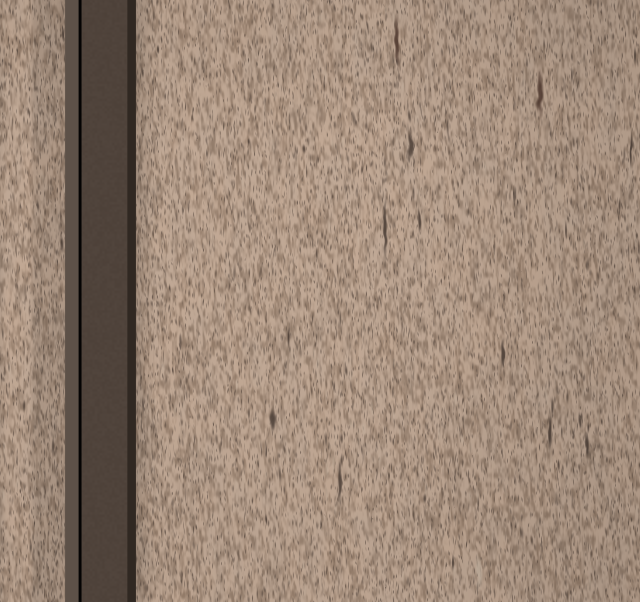
Write a Shadertoy shader that draws this texture.

```glsl
// Speckled stone wall with vertical grain, crossed at the left by a dark metal post.

const vec3 STONE_LIGHT = vec3(0.732, 0.640, 0.566);
const vec3 STONE_MID   = vec3(0.560, 0.474, 0.406);
const vec3 FLECK_DARK  = vec3(0.285, 0.235, 0.205);
const vec3 FLECK_RUST  = vec3(0.320, 0.195, 0.150);
const vec3 FLECK_PALE  = vec3(0.760, 0.690, 0.620);
const vec3 POST_FACE   = vec3(0.310, 0.262, 0.230);
const vec3 POST_LIP    = vec3(0.365, 0.318, 0.282);
const vec3 POST_SHADE  = vec3(0.190, 0.158, 0.132);
const vec3 POST_GAP    = vec3(0.015, 0.012, 0.010);

// Post edges from left to right, as fractions of the width
const float POST_LEFT = 0.1016;
const float GAP_LEFT = 0.1228;
const float GAP_RIGHT = 0.1274;
const float SHADE_LEFT = 0.1990;
const float POST_RIGHT = 0.2125;

const vec2 GRAIN_FREQ = vec2(250.0, 82.0);
const float GRAIN_TILT = 0.10;
const float FLECK_OPACITY = 0.52;
const int FLECK_LAYERS = 5;

// Large streaks: centre x, centre y, half width, half length
const vec4 STREAKS[11] = vec4[11](
    vec4(0.621, 0.931, 0.0045, 0.050), vec4(0.844, 0.845, 0.0060, 0.046),
    vec4(0.602, 0.620, 0.0034, 0.060), vec4(0.641, 0.758, 0.0050, 0.030),
    vec4(0.426, 0.302, 0.0050, 0.023), vec4(0.531, 0.199, 0.0035, 0.040),
    vec4(0.785, 0.413, 0.0040, 0.028), vec4(0.859, 0.282, 0.0035, 0.035),
    vec4(0.986, 0.751, 0.0025, 0.034), vec4(0.918, 0.261, 0.0035, 0.025),
    vec4(0.655, 0.634, 0.0030, 0.024));
const vec4 PALE_STREAK = vec4(0.749, 0.050, 0.0055, 0.032);

float hash(vec2 p) {
    vec3 q = fract(vec3(p.xyx) * 0.1031);
    q += dot(q, q.yzx + 33.33);
    return fract((q.x + q.y) * q.z);
}

float noise(vec2 p) {
    vec2 i = floor(p), f = fract(p);
    f = f * f * (3.0 - 2.0 * f);
    return mix(mix(hash(i), hash(i + vec2(1, 0)), f.x),
               mix(hash(i + vec2(0, 1)), hash(i + vec2(1, 1)), f.x), f.y);
}

float band(float x, float centre, float width) {
    float d = (x - centre) / width;
    return exp(-d * d);
}

// One random slim sliver per cell; columns are staggered to hide the rows
float flecks(vec2 p, vec2 grid, float chance, float seed) {
    vec2 g = p * grid + seed * vec2(3.7, 9.1);
    g.y += 7.0 * hash(vec2(floor(g.x), seed));
    vec2 cell = floor(g), key = cell + seed * 71.0;
    vec2 radius = mix(vec2(0.16, 0.24), vec2(0.30, 0.48),
                      vec2(hash(key + 11.0), hash(key + 23.0)));
    vec2 centre = mix(radius, 1.0 - radius, vec2(hash(key + 37.0), hash(key + 53.0)));
    vec2 d = (g - cell - centre) / radius;
    d.x += 0.8 * d.y * (hash(key + 67.0) - 0.35);
    float strength = mix(0.25, 1.0, hash(key + 83.0));
    return step(hash(key), chance) * strength * smoothstep(1.1, 0.1, length(d));
}

float streak(vec2 uv, vec4 s) {
    vec2 d = (uv - s.xy) / s.zw;
    d.x += 1.1 * (noise(vec2(uv.x * 90.0, uv.y * 75.0)) - 0.5);
    return smoothstep(1.1, 0.25, length(d));
}

vec3 stone(vec2 uv, vec2 p) {
    // Fine slanted grain over faint tonal drift
    vec2 slant = vec2(p.x + GRAIN_TILT * p.y, p.y);
    float grain = 0.6 * noise(slant * GRAIN_FREQ) + 0.4 * noise(p * GRAIN_FREQ * 1.6 + 17.0);
    float drift = noise(p * vec2(14.0, 5.0) + 4.0);
    vec3 col = mix(STONE_LIGHT, STONE_MID, smoothstep(0.28, 0.95, grain + 0.06 * (drift - 0.5)));
    col += vec3(0.014, 0.004, -0.004) * (noise(p * vec2(70.0, 25.0) + 9.0) - 0.5);

    // Flecks gather in soft vertical bands
    float crowd = 0.42 + 0.10 * drift + 0.14 * band(uv.x, 0.60, 0.07)
                + 0.15 * band(uv.x, 0.22, 0.05) + 0.22 * band(uv.x, 0.085, 0.025);
    for (int i = 0; i < FLECK_LAYERS; i++) {
        float k = float(i);
        vec2 grid = vec2(185.0, 72.0) / (1.0 + 0.16 * k);
        float mark = flecks(p, grid, crowd / (1.0 + 0.5 * k), k + 1.0);
        col = mix(col, FLECK_DARK, FLECK_OPACITY * mark);
    }
    col = mix(col, FLECK_DARK, 0.85 * flecks(p, vec2(85.0, 27.0), 0.04, 9.0));
    col = mix(col, FLECK_PALE, 0.4 * flecks(p, vec2(85.0, 26.0), 0.12, 13.0));

    // Landmark streaks
    for (int i = 0; i < STREAKS.length(); i++) {
        vec3 tint = i < 2 ? mix(FLECK_DARK, FLECK_RUST, 0.5) : FLECK_DARK;
        col = mix(col, tint, 0.85 * streak(uv, STREAKS[i]));
    }
    col = mix(col, FLECK_PALE, 0.8 * streak(uv, PALE_STREAK));

    // Uneven light, shaded recess at the left and contact shadow by the post
    float light = 1.03 - 0.08 * smoothstep(0.55, 1.0, uv.x) - 0.03 * smoothstep(0.55, 0.0, uv.y);
    light -= 0.04 * smoothstep(0.75, 1.0, uv.y);
    light -= 0.10 * smoothstep(0.045, 0.055, uv.x) * step(uv.x, POST_LEFT);
    light -= 0.06 * smoothstep(0.012, 0.0, uv.x);
    light -= 0.12 * smoothstep(0.035, 0.0, uv.x - POST_RIGHT) * step(SHADE_LEFT, uv.x);
    return col * light;
}

void mainImage(out vec4 fragColor, in vec2 fragCoord) {
    vec2 uv = fragCoord / iResolution.xy;
    vec2 p = fragCoord / iResolution.x;
    float aa = 0.7 / iResolution.x;
    vec3 wall = stone(uv, p);

    // Post faces, layered from left to right
    vec3 col = mix(wall, POST_LIP, smoothstep(-aa, aa, uv.x - POST_LEFT));
    col = mix(col, POST_GAP, smoothstep(-aa, aa, uv.x - GAP_LEFT));
    vec3 face = POST_FACE + 0.018 * (noise(p * 260.0) - 0.5);
    col = mix(col, face, smoothstep(-aa, aa, uv.x - GAP_RIGHT));
    col = mix(col, POST_SHADE, smoothstep(-aa, aa, uv.x - SHADE_LEFT));
    col = mix(col, wall, smoothstep(-aa, aa, uv.x - POST_RIGHT));
    fragColor = vec4(col, 1.0);
}
```
